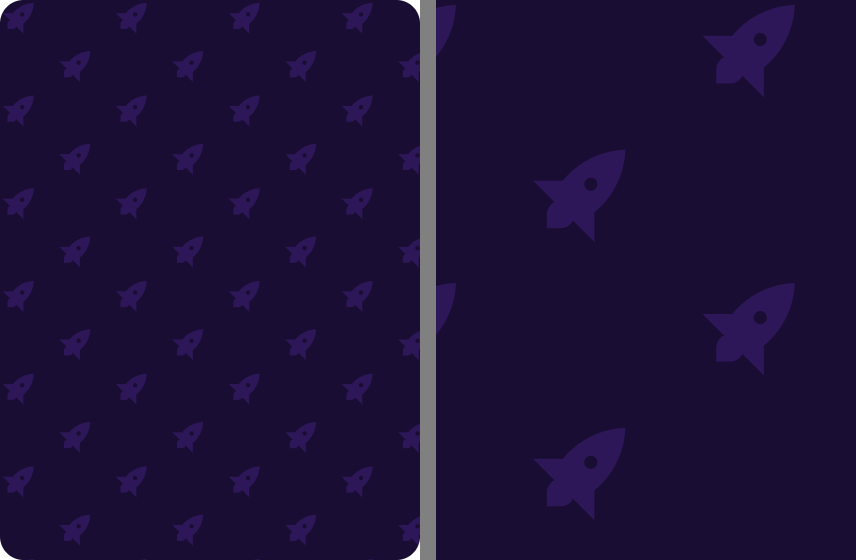
Left, the full canvas; right, a detail of the centre.
A WebGL 1 fragment shader for this pattern:

```glsl
precision highp float;

uniform vec2 u_resolution;

// Lengths are fractions of the canvas height, measured from the top left.
const vec3 NIGHT = vec3(0.10, 0.05, 0.20);
const vec3 VIOLET = vec3(0.18, 0.09, 0.35);
const vec3 PAPER = vec3(1.0);
const vec2 PERIOD = vec2(0.2017, 0.16556);
const vec2 FIRST_ROCKET = vec2(0.0396, 0.0257);
const vec2 STAGGER = vec2(0.5, 0.5205);    // second lattice, in periods
const float CORNER_RADIUS = 0.042;
const float ROCKET_UNIT = 1.0 / 768.0;

// Rocket dimensions in rocket units, with the porthole at the origin.
const float HULL_CENTER = -4.0;
const float HULL_HALF_LENGTH = 26.3;
const float HULL_HALF_WIDTH = 10.4;
const float HULL_BASE = -17.5;
const float FIN_REACH = 2.3;
const float FLAME_CENTER = -19.5;
const float FLAME_RADIUS = 6.3;
const float PORTHOLE_RADIUS = 3.0;
const float DIAGONAL = 0.70711;

// Lens formed by two mirrored arcs, pointed along x.
float lensDistance(vec2 p, float halfLength, float halfWidth) {
    float radius = (halfLength * halfLength + halfWidth * halfWidth) / (2.0 * halfWidth);
    return length(vec2(p.x, abs(p.y) + radius - halfWidth)) - radius;
}

// Disc with one square corner, pointing to the lower left.
float flameDistance(vec2 p) {
    vec2 center = vec2(FLAME_CENTER * DIAGONAL);
    vec2 d = p - center;
    float disc = length(d) - FLAME_RADIUS;
    float corner = max(max(d.x, d.y), -min(d.x, d.y) - FLAME_RADIUS);
    return min(disc, corner);
}

// Rocket flying to the upper right.
float rocketDistance(vec2 p) {
    vec2 axis = vec2(p.x + p.y, abs(p.x - p.y)) * DIAGONAL;
    float hull = lensDistance(axis - vec2(HULL_CENTER, 0.0), HULL_HALF_LENGTH, HULL_HALF_WIDTH);
    float fins = (axis.x + axis.y - FIN_REACH) * DIAGONAL;
    float body = max(min(hull, fins), HULL_BASE - axis.x);
    float silhouette = min(body, flameDistance(p));
    return max(silhouette, PORTHOLE_RADIUS - length(p));
}

// Distance to the nearest rocket of one rectangular lattice.
float latticeDistance(vec2 p, vec2 offset) {
    vec2 cell = fract((p - FIRST_ROCKET) / PERIOD - offset + 0.5) - 0.5;
    vec2 local = cell * PERIOD * vec2(1.0, -1.0) / ROCKET_UNIT;
    return rocketDistance(local) * ROCKET_UNIT;
}

float roundedBoxDistance(vec2 p, vec2 halfSize, float radius) {
    vec2 q = abs(p) - halfSize + radius;
    return length(max(q, 0.0)) + min(max(q.x, q.y), 0.0) - radius;
}

float coverage(float distance, float pixel) {
    return clamp(0.5 - distance / pixel, 0.0, 1.0);
}

void main() {
    float pixel = 1.0 / u_resolution.y;
    vec2 size = u_resolution * pixel;
    vec2 p = vec2(gl_FragCoord.x, u_resolution.y - gl_FragCoord.y) * pixel;

    // Two interleaved lattices
    float rockets = min(latticeDistance(p, vec2(0.0)), latticeDistance(p, STAGGER));
    vec3 color = mix(NIGHT, VIOLET, coverage(rockets, pixel));

    // Rounded panel
    float panel = roundedBoxDistance(p - 0.5 * size, 0.5 * size, CORNER_RADIUS);
    color = mix(PAPER, color, coverage(panel, pixel));

    gl_FragColor = vec4(color, 1.0);
}
```
